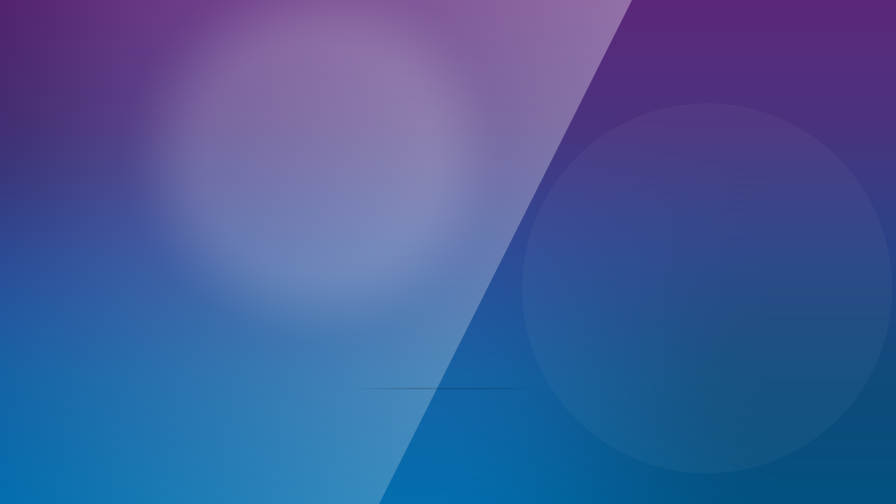
A Shadertoy shader for this background:

```glsl
// Violet-to-blue gradient with a slanted pale panel, a soft glow and a faint disc.

// Lengths are in canvas heights, origin at the lower left.
const vec3 SKY[5] = vec3[5](
    vec3(0.01, 0.43, 0.68),
    vec3(0.08, 0.39, 0.65),
    vec3(0.18, 0.30, 0.60),
    vec3(0.29, 0.20, 0.50),
    vec3(0.36, 0.15, 0.48));

const float PANEL_FOOT = 0.752;      // panel edge at the bottom
const float PANEL_LEAN = 0.502;      // horizontal shift per unit of height
const float PANEL_SHEEN = 0.27;      // whitening per unit of width

const vec2 GLOW_CENTER = vec2(0.625, 0.69);
const float GLOW_RADIUS = 0.30;
const float GLOW_BLUR = 0.09;
const float GLOW_ALPHA = 0.14;

const vec2 DISC_CENTER = vec2(1.403, 0.428);
const float DISC_RADIUS = 0.367;
const float DISC_ALPHA = 0.035;

const float CORNER_SHADE = 0.26;
const float LEFT_SHADE = 0.10;

const vec2 LINE_CENTER = vec2(0.885, 0.229);
const vec2 LINE_HALF = vec2(0.205, 0.0012);
const float LINE_ALPHA = 0.18;

// Piecewise vertical gradient through evenly spaced stops.
vec3 skyGradient(float y) {
    float t = clamp(y, 0.0, 1.0) * 4.0;
    int i = min(int(t), 3);
    return mix(SKY[i], SKY[i + 1], t - float(i));
}

// Coverage of the inside of a distance field, with a given edge softness.
float coverage(float dist, float softness) {
    return 1.0 - smoothstep(-softness, softness, dist);
}

void mainImage(out vec4 fragColor, in vec2 fragCoord) {
    vec2 p = fragCoord / iResolution.y;
    float aa = 0.75 / iResolution.y;

    // Background, darkened at the upper left and lower right
    vec3 color = skyGradient(p.y);
    float leftDark = (1.0 - smoothstep(0.0, 0.35, p.x)) * smoothstep(0.35, 0.7, p.y);
    float cornerDark = smoothstep(0.85, 1.55, p.x) * (1.0 - smoothstep(0.15, 0.85, p.y));
    color *= (1.0 - LEFT_SHADE * leftDark) * (1.0 - CORNER_SHADE * cornerDark);

    // Faint disc
    float disc = coverage(length(p - DISC_CENTER) - DISC_RADIUS, aa);
    color = mix(color, vec3(1.0), DISC_ALPHA * disc);

    // Slanted panel, with a glow that stays inside it
    float edge = (p.x - PANEL_FOOT - PANEL_LEAN * p.y) / length(vec2(1.0, PANEL_LEAN));
    float panel = coverage(edge, aa);
    float glow = coverage(length(p - GLOW_CENTER) - GLOW_RADIUS, GLOW_BLUR);
    float whitening = PANEL_SHEEN * p.x + GLOW_ALPHA * glow;
    color = mix(color, vec3(1.0), panel * whitening);

    // Hairline that fades at both ends
    vec2 fromLine = abs(p - LINE_CENTER);
    float hairline = coverage(fromLine.y - LINE_HALF.y, aa)
                   * (1.0 - smoothstep(0.3, 1.0, fromLine.x / LINE_HALF.x));
    color *= 1.0 - LINE_ALPHA * hairline;

    fragColor = vec4(color, 1.0);
}
```
